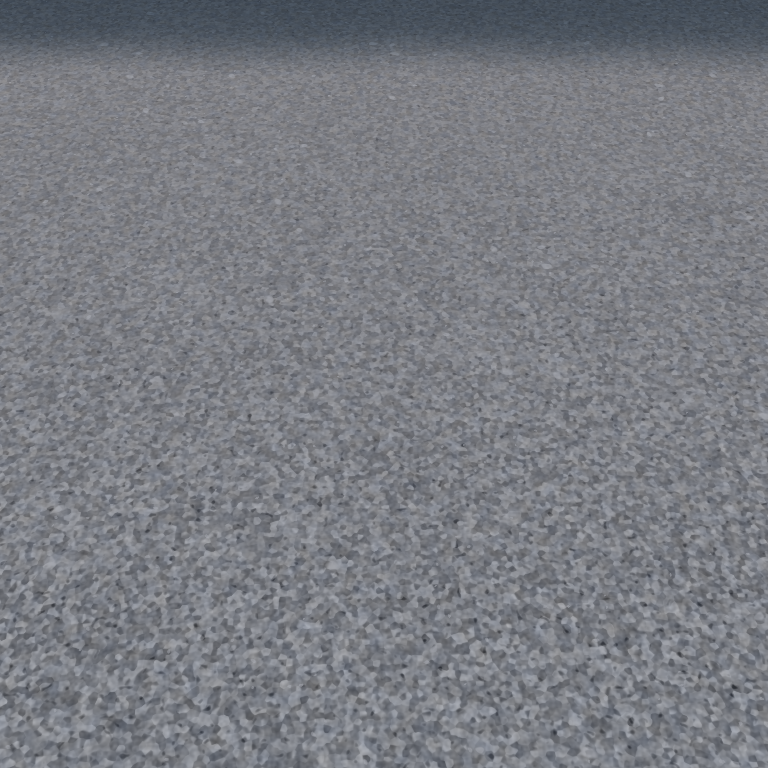
Write a three.js fragment shader that draws this texture.

```glsl
// Grey asphalt receding in perspective, with a soft blue shadow across the far edge.
varying vec2 vUv;

vec2 hash2(vec2 p) {
  vec3 q = fract(p.xyx * vec3(0.1031, 0.1030, 0.0973));
  q += dot(q, q.yzx + 33.33);
  return fract((q.xx + q.yz) * q.zy);
}

float gradientDot(vec2 cell, vec2 corner, vec2 f) {
  return dot(hash2(cell + corner) * 2.0 - 1.0, f - corner);
}

float gradientNoise(vec2 p) {
  vec2 i = floor(p), f = p - i;
  vec2 u = f * f * f * (f * (f * 6.0 - 15.0) + 10.0);
  float low = mix(gradientDot(i, vec2(0.0), f), gradientDot(i, vec2(1.0, 0.0), f), u.x);
  float high = mix(gradientDot(i, vec2(0.0, 1.0), f), gradientDot(i, vec2(1.0), f), u.x);
  return mix(low, high, u.y);
}

// Soft-edged cells, each with its own shade, centred on zero
float chippings(vec2 p) {
  vec2 i = floor(p), f = p - i;
  float shade = 0.0, total = 0.0;
  for (int y = -1; y <= 1; y++) {
    for (int x = -1; x <= 1; x++) {
      vec2 cell = vec2(float(x), float(y));
      vec2 d = cell + hash2(i + cell) - f;
      float weight = exp(-9.0 * dot(d, d));
      shade += weight * (hash2(i + cell + 71.0).x - 0.5);
      total += weight;
    }
  }
  return shade / total;
}

// Sparse pale stones, one at most per cell
float paleStones(vec2 p, float chance) {
  vec2 cell = floor(p);
  vec2 pick = hash2(cell + 19.0);
  vec2 d = p - cell - mix(vec2(0.35), vec2(0.65), hash2(cell + 43.0));
  float turn = pick.y * 6.28;
  d = mat2(cos(turn), -sin(turn), sin(turn), cos(turn)) * d;
  float radius = mix(0.14, 0.3, pick.y);
  float edge = length(d * vec2(1.0, 1.5)) + 0.12 * gradientNoise(p * 5.0);
  return step(pick.x, chance) * (1.0 - smoothstep(radius * 0.5, radius, edge));
}

void main() {
  // Ground plane seen from above, its horizon far over the frame
  float depth = 2.0 - vUv.y;
  vec2 ground = vec2(vUv.x - 0.5, 2.0) / depth + 3.0;
  float contrast = mix(1.2, 0.5, smoothstep(0.0, 1.0, vUv.y));

  // Aggregate: coarse chips, fine grit and worn patches
  float fine = gradientNoise(ground * 310.0);
  float coarse = gradientNoise(ground * 120.0 + 7.0);
  float patches = gradientNoise(ground * 22.0) + 0.6 * gradientNoise(ground * 7.0);
  float grain = 0.20 * chippings(ground * 250.0) + 0.09 * fine + 0.06 * coarse;
  grain -= 0.16 * smoothstep(0.22, 0.55, gradientNoise(ground * 190.0 + 31.0));

  // Sunlit grey, slightly warmer and lighter toward the middle distance
  vec3 color = mix(vec3(0.485, 0.498, 0.525), vec3(0.500, 0.502, 0.522), vUv.y);
  color += 0.014 * patches + grain * contrast;
  color += vec3(-0.018, 0.0, 0.030) * gradientNoise(ground * 95.0 + 13.0);

  // Larger pebbles and small bright flecks
  float pebbles = paleStones(ground * 42.0, 0.05);
  float flecks = paleStones(ground * 115.0 + 5.0, 0.045);
  color = mix(color, vec3(0.66, 0.67, 0.70), 0.55 * pebbles + 0.50 * flecks * (1.0 - pebbles));

  // Shadow with a wavering, blurred edge
  float waver = 0.012 * gradientNoise(vec2(vUv.x * 5.0, 2.3)) + 0.006 * coarse;
  float shadow = smoothstep(0.895, 0.962, vUv.y + waver);
  vec3 tint = mix(vec3(0.62, 0.68, 0.73), vec3(0.53, 0.60, 0.66), smoothstep(0.93, 1.0, vUv.y));
  color *= mix(vec3(1.0), tint, shadow);

  gl_FragColor = vec4(color, 1.0);
}
```
